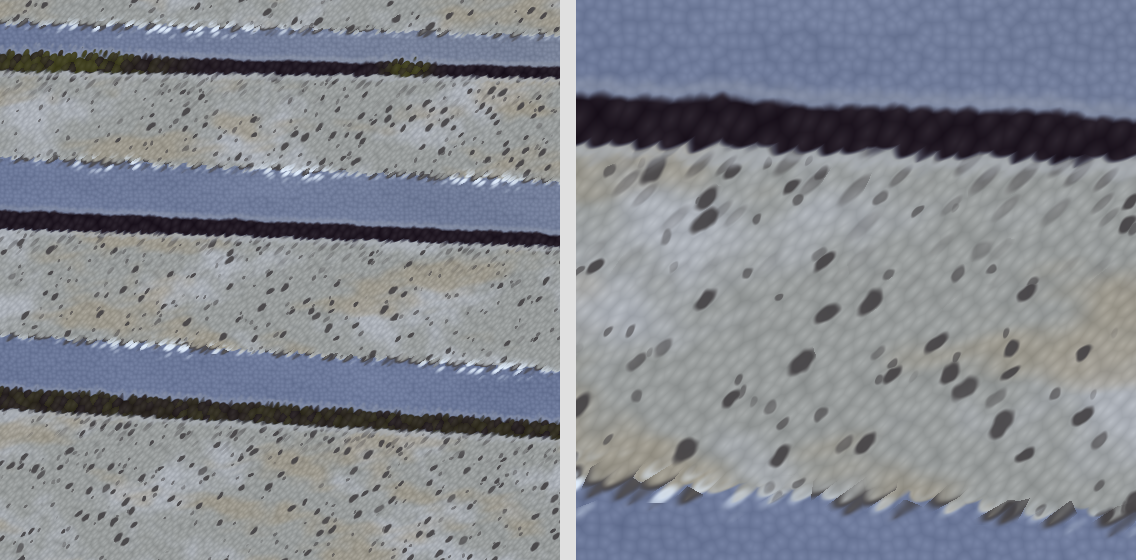
Left, the full canvas; right, a detail of the centre.
Write a Shadertoy shader that draws this texture.

```glsl
const vec3 STONE = vec3(0.59, 0.605, 0.605);
const vec3 PALE = vec3(0.67, 0.69, 0.72);
const vec3 WARM = vec3(0.62, 0.58, 0.50);
const vec3 RISER = vec3(0.42, 0.47, 0.60);
const vec3 PIT = vec3(0.26, 0.25, 0.26);
const vec3 SHADOW = vec3(0.13, 0.10, 0.14);
const vec3 MOSS = vec3(0.25, 0.25, 0.13);
const vec3 CHIP = vec3(0.87, 0.92, 0.98);

float hash(vec2 p) {
    vec3 q = fract(vec3(p.xyx) * 0.1031);
    q += dot(q, q.yzx + 33.33);
    return fract((q.x + q.y) * q.z);
}

// Distance to the nearest cell point, and a random value for that cell
vec2 cellular(vec2 p) {
    vec2 cell = floor(p);
    vec2 nearest = vec2(9.0, 0.0);
    for (int y = -1; y <= 1; y++) {
        for (int x = -1; x <= 1; x++) {
            vec2 id = cell + vec2(x, y);
            vec2 site = id + 0.15 + 0.7 * vec2(hash(id), hash(id + 47.3));
            float d = length(p - site);
            if (d < nearest.x) nearest = vec2(d, hash(id + 91.7));
        }
    }
    return nearest;
}

// Layered sines, roughly -1 to 1
float waves(vec2 p) {
    float sum = 0.0, amplitude = 0.5;
    for (int i = 0; i < 4; i++) {
        sum += amplitude * sin(p.x + 1.7 * sin(p.y)) * cos(p.y * 0.8 + p.x * 0.3);
        p = mat2(1.5, 1.2, -1.2, 1.5) * p + 2.3;
        amplitude *= 0.6;
    }
    return sum;
}

// Coordinates along and across a slanted direction
vec2 slant(vec2 p, float angle, vec2 scale) {
    vec2 axis = vec2(cos(angle), sin(angle));
    return vec2(dot(p, axis), dot(p, vec2(-axis.y, axis.x))) * scale;
}

// Soft spots of varied size in a share of the cells
float spots(vec2 p, float share, float radius) {
    vec2 c = cellular(p);
    float size = radius * (0.55 + 0.45 * fract(c.y * 17.0));
    float present = smoothstep(0.0, 0.08, share - c.y);
    return present * (1.0 - smoothstep(size * 0.55, size, c.x));
}

float cover(float d, float softness) {
    return smoothstep(-softness, softness, d);
}

float bump(float x, float width) {
    return exp(-x * x / (width * width));
}

// Weathered flat stone with slanted pits
vec3 treadColor(vec2 p, float down) {
    vec3 color = mix(STONE, PALE, smoothstep(-0.1, 0.7, waves(p * vec2(13.0, 19.0))));
    color = mix(color, WARM, 0.55 * smoothstep(0.0, 0.6, waves(p * vec2(9.0, 23.0) + 4.0)));
    color += 0.13 * (0.42 - cellular(slant(p, 0.8, vec2(75.0, 170.0))).x);

    vec2 bent = p + 0.003 * vec2(waves(p * 70.0), waves(p * 60.0 + 8.0));
    float crowded = smoothstep(0.6, 0.9, p.x) * bump(down - 0.22, 0.1);
    float share = 0.24 + 0.35 * crowded + 0.16 * smoothstep(0.72, 0.82, down);
    float pits = spots(slant(bent, 0.78, vec2(29.0, 62.0)), share, 0.38);
    float specks = spots(slant(bent, 0.9, vec2(55.0, 105.0)), 0.16, 0.38);
    return mix(color, PIT, max(0.9 * pits, 0.6 * specks));
}

// One riser with its chipped lip above and dark seam below
vec3 drawStep(vec3 color, vec2 p, float down, float i) {
    float lip = 0.042 + 0.203 * i + 0.038 * i * i + (0.023 + 0.02 * i) * p.x;
    float height = 0.056 + 0.054 * i - 0.017 * i * i;
    float thickness = mix(0.032, 0.021, p.x) + 0.003 * (i - 1.0);
    vec2 flake = cellular(slant(p, 0.62, vec2(40.0, 120.0)) + 13.0 * i);
    vec2 tuft = cellular(slant(p, 1.0, vec2(55.0, 95.0)) + 7.0 * i);

    float fromLip = down - lip + 0.016 * (flake.x - 0.4) + 0.0025 * waves(vec2(p.x * 40.0, i));
    float clumps = bump(p.x - 0.12, 0.16) + bump(p.x - 0.73, 0.04);
    float growth = abs(i - 1.0) * mix(clumps, 0.45, 0.5 * i);
    float rough = 0.004 + 0.022 * growth;
    float fromSeam = down - lip - height + rough * (0.65 - tuft.x)
        + 0.003 * waves(vec2(p.x * 55.0, i + 2.0));
    float fromBase = down - lip - height - thickness + 0.010 * (flake.x - 0.4);

    // Short streaks and a pale fringe under the seam
    float under = cover(fromBase, 0.002) * exp(-max(fromBase, 0.0) / 0.03);
    float streaks = spots(slant(p, 0.75, vec2(24.0, 85.0)) + 5.0 * i, 0.65, 0.42);
    color = mix(color, PIT, 0.75 * under * streaks);
    color = mix(color, PALE, 0.6 * bump(fromBase - 0.005, 0.005));

    // Riser face
    vec3 face = RISER + 0.025 * waves(p * vec2(11.0, 30.0) + i);
    face = mix(face, STONE, 0.15 * (2.0 - i) * p.x);
    face += 0.09 * (0.42 - cellular(p * 130.0).x);
    face = mix(face, PALE, 0.3 * bump(fromSeam + 0.005, 0.005));
    color = mix(color, face, cover(fromLip, 0.0025) * (1.0 - cover(fromBase, 0.0025)));

    // Dark flecks and bright chips along the lip
    float peak = 0.3 - 0.1 * mod(i, 2.0);
    float frequency = 1.0 + 3.6 * i - 1.6 * i * i;
    float chipped = smoothstep(-0.3, 0.9, cos(6.2832 * frequency * (p.x - peak)));
    float fleck = smoothstep(0.62, 0.72, flake.y) * bump(fromLip, 0.005);
    color = mix(color, PIT, 0.8 * fleck);
    float chip = (1.0 - smoothstep(0.25, 0.6, flake.x)) * (1.0 - smoothstep(0.55, 0.7, flake.y));
    color = mix(color, CHIP, chip * (0.35 + 0.65 * chipped) * bump(fromLip + 0.001, 0.006 + 0.007 * chipped));

    // Seam with moss
    vec3 seam = mix(SHADOW, MOSS, clamp(growth * (0.4 + tuft.y), 0.0, 1.0));
    seam += 0.10 * (0.4 - tuft.x);
    return mix(color, seam, cover(fromSeam, 0.003) * (1.0 - cover(fromBase, 0.003)));
}

void mainImage(out vec4 fragColor, in vec2 fragCoord) {
    vec2 p = fragCoord / iResolution.xy;
    float down = 1.0 - p.y;
    vec3 color = treadColor(p, down);
    for (int i = 0; i < 3; i++) color = drawStep(color, p, down, float(i));
    fragColor = vec4(clamp(color, 0.0, 1.0), 1.0);
}
```
